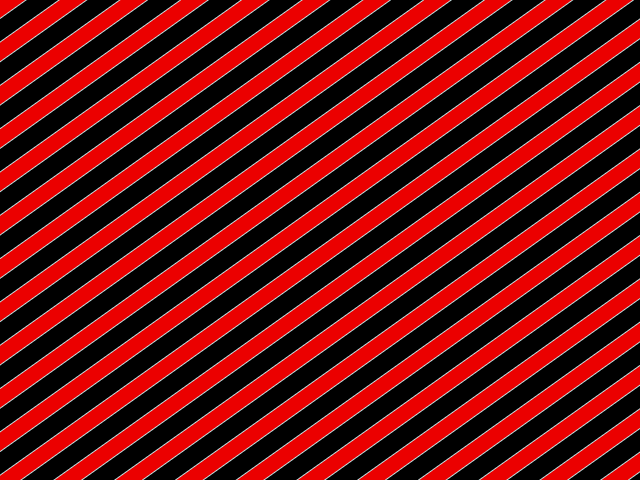
A Shadertoy shader for this pattern:

```glsl
// Diagonal red stripes on black, each edged by a pair of hairline pale borders.
// Distance to the nearest stripe axis, folded with fract, gives the coverage of
// the red core and its border; both are box filtered over one pixel.

#define STRIPE_ANGLE 0.6194   // rise of the stripes, radians
#define STRIPE_PERIOD 0.07347 // spacing across the stripes, in canvas heights
#define STRIPE_PHASE 0.609    // shift at the canvas centre, in periods
#define CORE_WIDTH 0.430      // red part of each period
#define BORDER_WIDTH 0.026    // pale line on either side, in periods
#define STRIPE_RED vec3(0.92, 0.0, 0.0)
#define BORDER_PALE vec3(0.78, 0.92, 0.92)
#define GROUND_BLACK vec3(0.0)

// Share of a pixel lying within halfWidth of the stripe axis
float bandCoverage(float axisDistance, float halfWidth, float pixel) {
    return clamp((halfWidth - axisDistance) / pixel + 0.5, 0.0, 1.0);
}

void mainImage(out vec4 fragColor, in vec2 fragCoord) {
    // Centred coordinates, one unit per canvas height
    vec2 p = (fragCoord - 0.5 * iResolution.xy) / iResolution.y;
    float pixel = 1.0 / (iResolution.y * STRIPE_PERIOD);

    // Fold the position across the stripes into one period
    vec2 across = vec2(sin(STRIPE_ANGLE), -cos(STRIPE_ANGLE));
    float position = dot(p, across) / STRIPE_PERIOD + STRIPE_PHASE;
    float axisDistance = abs(fract(position + 0.5) - 0.5);

    // Border first, red core on top
    float coreHalf = 0.5 * CORE_WIDTH;
    float core = bandCoverage(axisDistance, coreHalf, pixel);
    float whole = bandCoverage(axisDistance, coreHalf + BORDER_WIDTH, pixel);
    vec3 color = GROUND_BLACK * (1.0 - whole)
               + BORDER_PALE * (whole - core)
               + STRIPE_RED * core;

    fragColor = vec4(color, 1.0);
}
```
